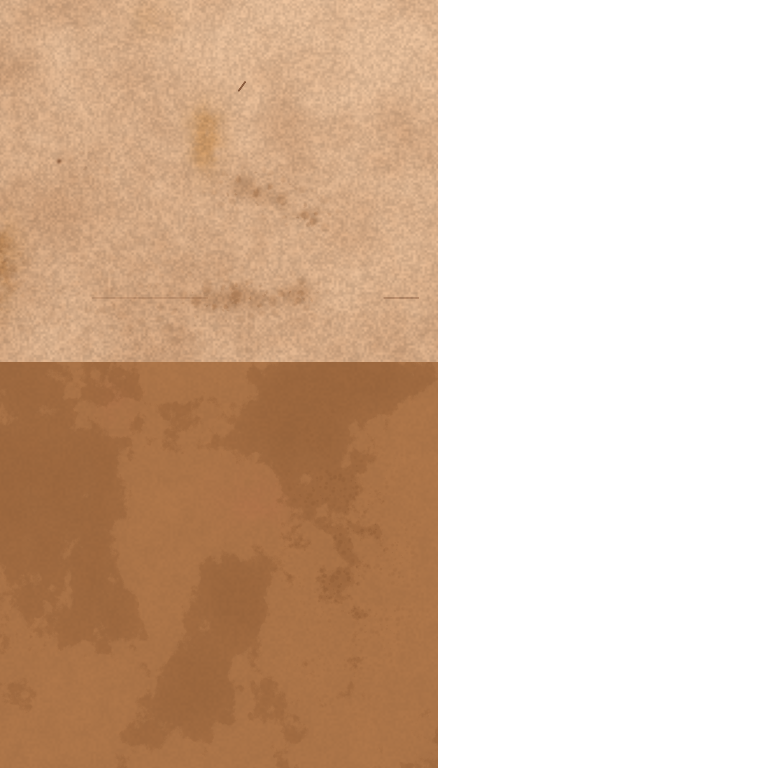
This texture is drawn by a WebGL 2 fragment shader. Its source:

```glsl
#version 300 es
precision highp float;
// Two weathered sheets, pale parchment above brown plaster, beside a white margin.
// Soft ellipses set the broad stains; layered noise frays them into ragged patches,
// and cellular noise adds the round spots and fine flecks.

uniform vec2 u_resolution;
out vec4 fragColor;

const float SHEET_RIGHT = 0.5703;
const float SHEET_SPLIT = 0.5286;
const vec3 MARGIN = vec3(1.0);
const vec3 PAPER_LIGHT = vec3(0.875, 0.72, 0.58);
const vec3 PAPER_MID = vec3(0.785, 0.61, 0.465);
const vec3 PAPER_STAIN = vec3(0.61, 0.42, 0.27);
const vec3 OCHRE = vec3(0.74, 0.53, 0.32);
const vec3 PLASTER_LIGHT = vec3(0.673, 0.456, 0.282);
const vec3 PLASTER_DARK = vec3(0.60, 0.395, 0.235);
const vec3 PLASTER_RED = vec3(0.69, 0.44, 0.29);
const vec3 SCRATCH = vec3(0.46, 0.28, 0.17);
const float PAPER_GRAIN = 0.13;
const float PLASTER_GRAIN = 0.035;

vec2 hash2(vec2 p) {
    vec3 q = fract(p.xyx * vec3(0.1031, 0.1030, 0.0973));
    q += dot(q, q.yzx + 33.33);
    return fract((q.xx + q.yz) * q.zy);
}

float valueNoise(vec2 p) {
    vec2 cell = floor(p), f = fract(p);
    f = f * f * (3.0 - 2.0 * f);
    float low = mix(hash2(cell).x, hash2(cell + vec2(1, 0)).x, f.x);
    float high = mix(hash2(cell + vec2(0, 1)).x, hash2(cell + vec2(1, 1)).x, f.x);
    return mix(low, high, f.y);
}

// Layered noise, centred on zero
float layers(vec2 p) {
    float sum = 0.0, amp = 0.5;
    for (int i = 0; i < 6; i++) {
        sum += amp * (valueNoise(p) - 0.5);
        p = mat2(1.6, 1.2, -1.2, 1.6) * p + 17.3;
        amp *= 0.58;
    }
    return sum;
}

// Scattered round spots, one of random size in each cell
float spots(vec2 p) {
    float cover = 0.0;
    for (int y = -1; y <= 1; y++)
    for (int x = -1; x <= 1; x++) {
        vec2 cell = floor(p) + vec2(x, y);
        float radius = 0.5 * hash2(cell + 71.0).x;
        float d = length(p - cell - hash2(cell));
        cover = max(cover, 1.0 - smoothstep(radius * 0.4, radius + 0.1, d));
    }
    return cover;
}

// Soft ellipse
float blot(vec2 p, vec2 centre, vec2 size) {
    vec2 d = (p - centre) / size;
    return exp(-dot(d, d));
}

float stroke(vec2 p, vec2 a, vec2 b, float width) {
    vec2 ab = b - a;
    float d = length(p - a - ab * clamp(dot(p - a, ab) / dot(ab, ab), 0.0, 1.0));
    return 1.0 - smoothstep(width * 0.4, width * 1.6, d);
}

vec3 parchment(vec2 p) {
    float cloud = layers(p * 11.0), fray = layers(p * 38.0 + 5.0);
    float glow = blot(p, vec2(0.50, 1.0), vec2(0.28, 0.22));
    vec3 col = mix(PAPER_MID, PAPER_LIGHT, clamp(0.40 + 0.45 * glow + cloud * 1.1 + fray * 0.5, 0.0, 1.0));
    float ochre = blot(p, vec2(0.268, 0.82), vec2(0.025, 0.045))
        + 0.5 * blot(p, vec2(0.20, 0.98), vec2(0.03, 0.025))
        + blot(p, vec2(0.0, 0.66), vec2(0.025, 0.055));
    col = mix(col, OCHRE, clamp(ochre * (0.5 + fray * 1.5), 0.0, 0.7));
    // Stains gather in the centre, along a low row and at the left edge
    float zone = blot(p, vec2(0.33, 0.755), vec2(0.065, 0.028))
        + blot(p, vec2(0.405, 0.718), vec2(0.04, 0.022))
        + blot(p, vec2(0.30, 0.613), vec2(0.055, 0.018))
        + blot(p, vec2(0.392, 0.616), vec2(0.022, 0.016))
        + 0.7 * blot(p, vec2(0.12, 0.785), vec2(0.03, 0.025))
        + 0.9 * blot(p, vec2(0.0, 0.66), vec2(0.03, 0.07))
        + 0.45 * blot(p, vec2(0.22, 0.60), vec2(0.25, 0.08));
    float ragged = smoothstep(0.0, 0.5, zone * 0.4 + fray * 0.9 + cloud * 0.4 - 0.1);
    col = mix(col, PAPER_STAIN, min(zone, 1.0) * (0.4 * ragged + 0.3 * spots(p * 62.0 + fray)));
    float marks = stroke(p, vec2(0.311, 0.882), vec2(0.319, 0.893), 0.0011)
        + 0.7 * blot(p, vec2(0.077, 0.790), vec2(0.003))
        + 0.45 * stroke(p, vec2(0.50, 0.612), vec2(0.545, 0.612), 0.0008)
        + 0.25 * stroke(p, vec2(0.12, 0.612), vec2(0.27, 0.612), 0.0008);
    col = mix(col, SCRATCH, min(marks, 0.8));
    return col * (1.0 + PAPER_GRAIN * (valueNoise(p * 330.0) + 0.5 * valueNoise(p * 170.0) - 0.75));
}

vec3 plaster(vec2 p) {
    float cloud = layers(p * vec2(13.0, 9.0) + 31.0), fray = layers(p * 45.0 + 9.0);
    // Positive blots are worn dark, negative ones stay smooth and light
    float wear = 0.9 * blot(p, vec2(0.07, 0.40), vec2(0.085, 0.12))
        + 0.8 * blot(p, vec2(0.11, 0.22), vec2(0.07, 0.06))
        + 0.8 * blot(p, vec2(0.31, 0.22), vec2(0.055, 0.06))
        + 0.7 * blot(p, vec2(0.27, 0.10), vec2(0.08, 0.07))
        + 0.7 * blot(p, vec2(0.36, 0.44), vec2(0.09, 0.05))
        + 0.6 * blot(p, vec2(0.44, 0.33), vec2(0.07, 0.13))
        + 0.7 * blot(p, vec2(0.46, 0.50), vec2(0.15, 0.035))
        - 0.7 * blot(p, vec2(0.205, 0.29), vec2(0.045, 0.10))
        - 0.6 * blot(p, vec2(0.10, 0.09), vec2(0.05, 0.07))
        - 0.7 * blot(p, vec2(0.56, 0.35), vec2(0.05, 0.12))
        - 0.5 * blot(p, vec2(0.50, 0.14), vec2(0.08, 0.12));
    float edge = wear * 0.6 + cloud * 0.9 + fray * 0.6 - 0.14;
    float dark = 0.55 * smoothstep(-0.05, 0.07, edge) + 0.4 * smoothstep(-0.3, 0.6, edge);
    float flecks = spots(p * 130.0) * smoothstep(-0.1, 0.35, fray + 0.1)
        * blot(p, vec2(0.45, 0.27), vec2(0.09, 0.16));
    float red = blot(p, vec2(0.34, 0.35), vec2(0.06, 0.04)) + blot(p, vec2(0.15, 0.48), vec2(0.025, 0.04));
    vec3 col = mix(PLASTER_LIGHT, PLASTER_RED, clamp(red * (0.4 + fray), 0.0, 0.8));
    col = mix(col, PLASTER_DARK, clamp(dark + 0.6 * flecks, 0.0, 1.15));
    return col * (1.0 + PLASTER_GRAIN * (valueNoise(p * 300.0) - 0.5) + 0.05 * fray);
}

void main() {
    vec2 p = gl_FragCoord.xy / u_resolution;
    vec2 aa = 0.5 / u_resolution;
    float upper = smoothstep(SHEET_SPLIT - aa.y, SHEET_SPLIT + aa.y, p.y);
    float margin = smoothstep(SHEET_RIGHT - aa.x, SHEET_RIGHT + aa.x, p.x);
    vec3 sheets = mix(plaster(p), parchment(p), upper);
    fragColor = vec4(mix(sheets, MARGIN, margin), 1.0);
}
```
